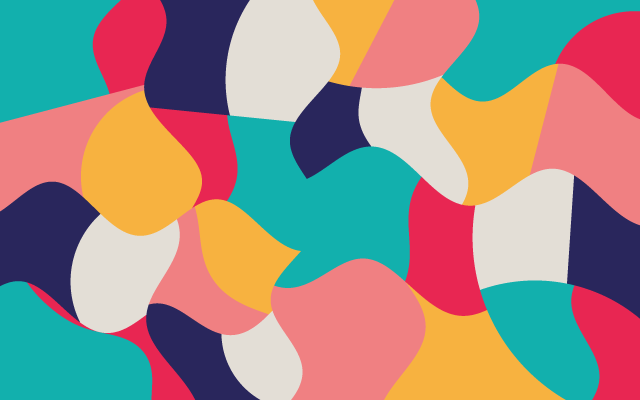
Give the GLSL for this background, as a Shadertoy shader.

```glsl
// Flat abstract mosaic of wavy, arched and straight-edged colour patches.
// The canvas is halved again and again by randomly tilted curves; each of the
// resulting blocks is then shared by two colours that its neighbours lack.

const uint SEED = 11u;
const int BLOCK_CUTS = 4;          // 2^4 blocks, each cut once more
const int WAVY_CUTS = 2;           // the longest cuts are always wavy
const float CUT_JITTER = 0.12;     // random shift of a cut, part of the box
const float BLOCK_TILT = 0.32;     // largest tilt of the block cuts, radians
const float PATCH_TILT = 0.75;     // largest tilt of the last cut
const float WAVE_HEIGHT = 0.055;   // in canvas heights
const vec2 WAVE_FREQ = vec2(12.0, 16.0);
const vec2 ARC_RADIUS = vec2(0.75, 1.3);  // relative to the cut length
const float WAVY_PART = 0.48;      // share of wavy cuts
const float ARC_PART = 0.36;       // share of arched cuts, the rest is straight
const int SAMPLES = 4;             // antialiasing samples per axis
const float TAU = 6.2832;

// Colours in pairs; each block holds one pair
const vec3 PALETTE[6] = vec3[6](
    vec3(0.07, 0.69, 0.68), vec3(0.91, 0.15, 0.32),   // teal, red
    vec3(0.89, 0.87, 0.84), vec3(0.16, 0.15, 0.36),   // cream, navy
    vec3(0.94, 0.50, 0.51), vec3(0.97, 0.70, 0.25));  // pink, amber
const vec3 FIRST_SHARE = vec3(0.64, 0.53, 0.53);      // area of a pair's first colour

// Integer hash to three values in 0..1
vec3 hash3(uint id, uint stream) {
    uvec3 v = uvec3(id, stream, SEED) * 1664525u + 1013904223u;
    v.x += v.y * v.z; v.y += v.z * v.x; v.z += v.x * v.y;
    v ^= v >> 16u;
    v.x += v.y * v.z; v.y += v.z * v.x; v.z += v.x * v.y;
    return vec3(v >> 8u) / 16777216.0;
}

// True on the far side of a curve through pivot that crosses the given axis
bool beyondCut(vec2 p, vec2 pivot, int axis, float span, float maxTilt,
               uint id, bool forceWavy) {
    vec3 shape = hash3(id, 1u);
    vec3 wave = hash3(id, 2u);
    float tilt = maxTilt * (2.0 * shape.x - 1.0);
    vec2 normal = vec2(cos(tilt), sin(tilt));
    if (axis == 1) normal = normal.yx;

    if (forceWavy || shape.y < WAVY_PART) {
        float freq = mix(WAVE_FREQ.x, WAVE_FREQ.y, wave.z);
        p += WAVE_HEIGHT * sin(freq * p.yx + TAU * wave.xy);
    } else if (shape.y < WAVY_PART + ARC_PART) {
        float bulge = wave.x < 0.5 ? -1.0 : 1.0;
        float radius = span * mix(ARC_RADIUS.x, ARC_RADIUS.y, shape.z);
        // Shift by the mean sag so that both sides keep their area
        float sag = span * span / (24.0 * radius);
        vec2 centre = pivot + bulge * normal * (sag - radius);
        return bulge * (length(p - centre) - radius) > 0.0;
    }
    return dot(p - pivot, normal) > 0.0;
}

vec3 mosaic(vec2 p, vec2 size) {
    vec2 lo = vec2(0.0), hi = size;
    ivec2 block = ivec2(0);
    uint id = 1u;

    // Halve the canvas alternately across and along
    for (int level = 0; level < BLOCK_CUTS; level++) {
        int axis = level & 1;
        vec2 pivot = 0.5 * (lo + hi);
        float shift = CUT_JITTER * (hash3(id, 0u).x - 0.5);
        pivot[axis] += shift * (hi[axis] - lo[axis]);
        float span = hi[1 - axis] - lo[1 - axis];
        bool beyond = beyondCut(p, pivot, axis, span, BLOCK_TILT, id, level < WAVY_CUTS);
        if (beyond) lo[axis] = pivot[axis];
        else hi[axis] = pivot[axis];
        block[axis] = 2 * block[axis] + int(beyond);
        id = 2u * id + uint(beyond);
    }

    // Divide the block between its two colours
    int pair = (block.x + block.y) % 3;
    bool flip = hash3(id, 0u).y < 0.5;
    float share = flip ? 1.0 - FIRST_SHARE[pair] : FIRST_SHARE[pair];
    vec2 pivot = vec2(mix(lo.x, hi.x, share), 0.5 * (lo.y + hi.y));
    bool beyond = beyondCut(p, pivot, 0, hi.y - lo.y, PATCH_TILT, id, false);
    return PALETTE[2 * pair + int(beyond != flip)];
}

void mainImage(out vec4 fragColor, in vec2 fragCoord) {
    vec2 size = iResolution.xy / iResolution.y;
    vec3 sum = vec3(0.0);
    for (int y = 0; y < SAMPLES; y++)
        for (int x = 0; x < SAMPLES; x++) {
            vec2 offset = (vec2(x, y) + 0.5) / float(SAMPLES) - 0.5;
            sum += mosaic((fragCoord + offset) / iResolution.y, size);
        }
    fragColor = vec4(sum / float(SAMPLES * SAMPLES), 1.0);
}
```
